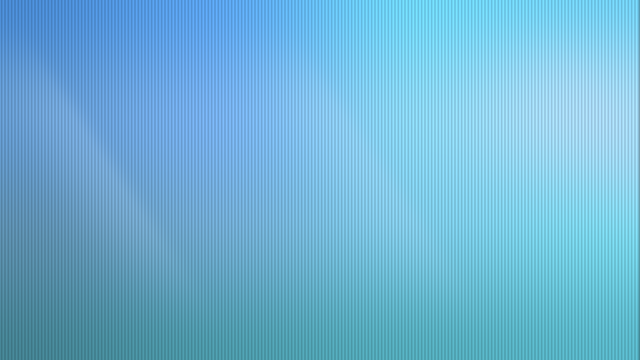
A Shadertoy shader for this background:

```glsl
// Blue to teal backdrop with fine vertical ribs and soft diagonal light beams.

// Smooth blend through four colours placed from left to right.
vec3 ramp(float x, vec3 a, vec3 b, vec3 c, vec3 d) {
    vec3 colour = mix(a, b, smoothstep(0.0, 0.38, x));
    colour = mix(colour, c, smoothstep(0.30, 0.68, x));
    return mix(colour, d, smoothstep(0.62, 0.98, x));
}

// Light that is crisp on its upper right side and fades to the lower left.
float beam(float distanceAcross) {
    float width = distanceAcross > 0.0 ? 0.035 : 0.13;
    return exp(-pow(distanceAcross / width, 2.0));
}

void mainImage(out vec4 fragColor, in vec2 fragCoord) {
    vec2 uv = fragCoord / iResolution.xy;
    vec2 p = fragCoord / iResolution.y;

    // Horizontal gradients at four heights
    vec3 floorRow = ramp(uv.x, vec3(0.26, 0.50, 0.56), vec3(0.29, 0.59, 0.65),
                               vec3(0.32, 0.66, 0.72), vec3(0.34, 0.70, 0.77));
    vec3 lowRow = ramp(uv.x, vec3(0.36, 0.55, 0.67), vec3(0.44, 0.66, 0.81),
                             vec3(0.48, 0.78, 0.89), vec3(0.47, 0.83, 0.91));
    vec3 highRow = ramp(uv.x, vec3(0.38, 0.59, 0.80), vec3(0.46, 0.68, 0.92),
                              vec3(0.53, 0.83, 0.94), vec3(0.60, 0.83, 0.94));
    vec3 topRow = ramp(uv.x, vec3(0.28, 0.53, 0.81), vec3(0.35, 0.63, 0.92),
                             vec3(0.43, 0.83, 0.96), vec3(0.43, 0.80, 0.94));
    vec3 colour = mix(floorRow, lowRow, smoothstep(-0.02, 0.42, uv.y));
    colour = mix(colour, highRow, smoothstep(0.30, 0.70, uv.y));
    colour = mix(colour, topRow, smoothstep(0.66, 1.02, uv.y));

    // Pale glow on the right
    vec2 fromGlow = (uv - vec2(0.90, 0.70)) / vec2(0.17, 0.20);
    colour = mix(colour, vec3(0.72, 0.86, 0.96), 0.42 * exp(-dot(fromGlow, fromGlow)));

    // Evenly spaced diagonal beams, brightest above the middle
    float across = dot(p, vec2(0.83, 0.56));
    float fade = smoothstep(0.05, 0.55, uv.y) * (1.0 - smoothstep(0.65, 0.95, uv.y));
    for (int i = 0; i < 3; i++) {
        float light = beam(across - 0.54 - 0.62 * float(i));
        colour = mix(colour, vec3(0.68, 0.82, 0.94), 0.20 * light * fade);
    }

    // Fine vertical ribs, calmed where they become too small to resolve
    float ribPixels = iResolution.x / 192.0;
    float rib = cos(6.28319 * 192.0 * uv.x) * smoothstep(1.5, 2.5, ribPixels);
    colour *= 1.0 + 0.09 * rib;

    // Thin shade along the right border
    colour *= 1.0 - 0.35 * smoothstep(0.997, 1.0, uv.x);

    fragColor = vec4(clamp(colour, 0.0, 1.0), 1.0);
}
```
